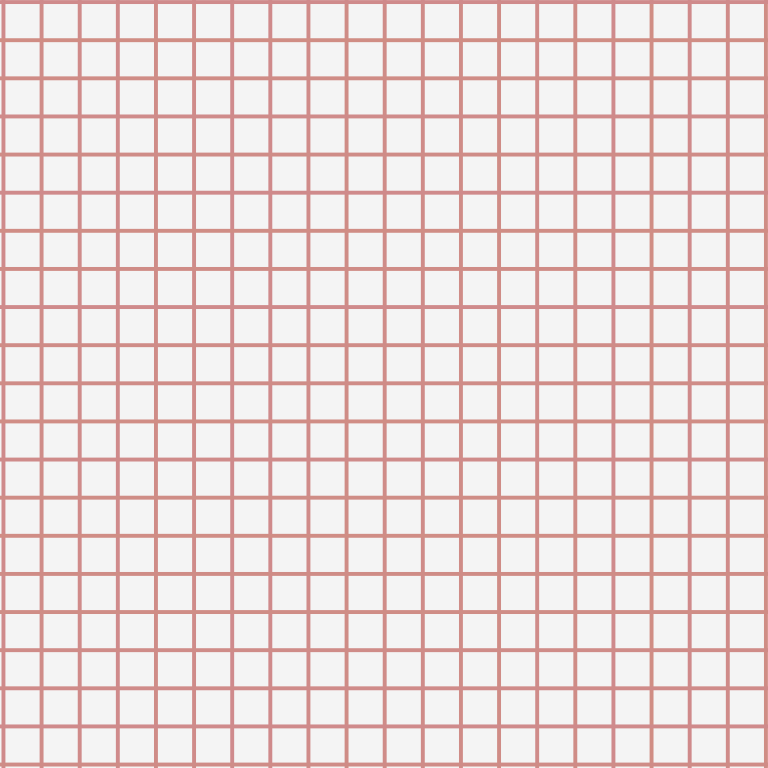
Give the GLSL for this pattern, as a Shadertoy shader.

```glsl
const vec3 PAPER = vec3(0.957);
const vec3 ROSE = vec3(0.81, 0.54, 0.55);
const vec3 TERRACOTTA = vec3(0.815, 0.555, 0.515);

const float PITCH = 0.04964;      // twenty cells across the canvas
const float ORIGIN = 0.0045;      // centre of the first line
const float LINE_WIDTH = 0.0051;

float hash(float n) {
    return fract(sin(n * 127.1) * 43758.5453);
}

// Index of the ruled line nearest to a coordinate
float nearestLine(float coord, float origin, float pitch) {
    return floor((coord - origin) / pitch + 0.5);
}

// Antialiased coverage of a line of the given width
float lineCoverage(float dist, float width, float pixel) {
    return clamp(0.5 + (0.5 * width - abs(dist)) / pixel, 0.0, 1.0);
}

// Slight shift of hue from one line to the next
vec3 inkColor(float index, float seed) {
    return mix(ROSE, TERRACOTTA, hash(index + seed));
}

vec3 drawRule(vec3 base, float coord, float pixel, float seed) {
    float index = nearestLine(coord, ORIGIN, PITCH);
    float dist = coord - ORIGIN - index * PITCH;
    return mix(base, inkColor(index, seed), lineCoverage(dist, LINE_WIDTH, pixel));
}

void mainImage(out vec4 fragColor, in vec2 fragCoord) {
    vec2 pixel = 1.0 / iResolution.xy;
    vec2 uv = fragCoord * pixel;

    // Vertical rules, then horizontal rules on top
    vec3 color = drawRule(PAPER, uv.x, pixel.x, 3.0);
    color = drawRule(color, uv.y, pixel.y, 41.0);

    fragColor = vec4(color, 1.0);
}
```
